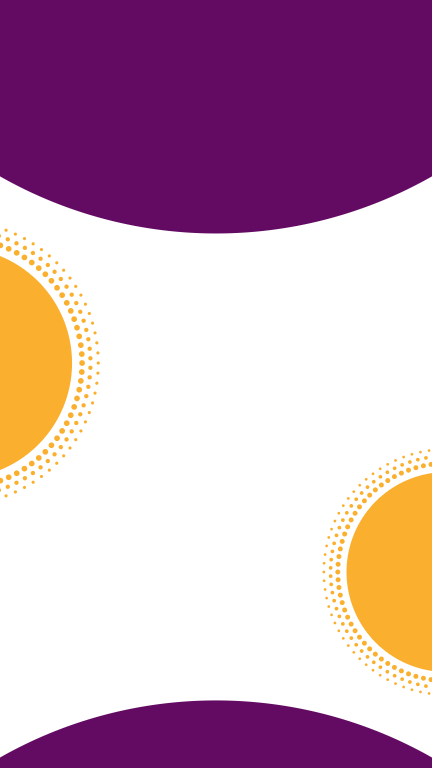
Give the GLSL for this background, as a Shadertoy shader.

```glsl
// Flat poster backdrop: purple domes at the top and bottom of a white field,
// with two amber discs cut by the sides, each haloed by shrinking dotted rings.
// Everything is a signed circle distance; halo dots repeat in polar sectors.

const float TAU = 6.2831853;
const float ASPECT = 0.5625;       // width of the layout when its height is 1
const float DOTS_PER_RING = 88.0;

const vec3 WHITE  = vec3(1.0);
const vec3 PURPLE = vec3(0.39, 0.04, 0.39);
const vec3 AMBER  = vec3(0.98, 0.69, 0.18);

float circle(vec2 p, vec2 center, float radius) {
    return length(p - center) - radius;
}

// Antialiased coverage of a signed distance
float coverage(float dist, float pixel) {
    return clamp(0.5 - dist / pixel, 0.0, 1.0);
}

// Distance to the nearest of the dots spread evenly around a ring
float dottedRing(vec2 p, float ringRadius, float dotRadius, float phase) {
    float sector = TAU / DOTS_PER_RING;
    float turn = atan(p.y, p.x) / sector + phase;
    float angle = (fract(turn + 0.5) - 0.5) * sector;
    vec2 local = length(p) * vec2(cos(angle), sin(angle));
    return circle(local, vec2(ringRadius, 0.0), dotRadius);
}

// Solid disc with three staggered rings, all scaled by its radius
float sun(vec2 p, vec2 center, float radius) {
    vec2 q = (p - center) / radius;
    float dist = circle(q, vec2(0.0), 1.0);
    for (int i = 0; i < 3; i++) {
        float k = float(i);
        float ringRadius = 1.087 + 0.075 * k - 0.0025 * k * k;
        float dotRadius = 0.0245 - 0.0065 * k + 0.0005 * k * k;
        dist = min(dist, dottedRing(q, ringRadius, dotRadius, 0.5 * mod(k, 2.0)));
    }
    return dist * radius;
}

void mainImage(out vec4 fragColor, in vec2 fragCoord) {
    vec2 p = fragCoord / iResolution.xy * vec2(ASPECT, 1.0);
    float pixel = 1.0 / iResolution.y;

    // Amber discs on the left and right edges
    float suns = min(sun(p, vec2(-0.0566, 0.5273), 0.1504),
                     sun(p, vec2(0.5814, 0.2552), 0.1302));

    // Purple domes, centred beyond the top and bottom edges
    float domeRadius = 0.569;
    float middle = 0.5 * ASPECT;
    float domes = min(circle(p, vec2(middle, 0.696 + domeRadius), domeRadius),
                      circle(p, vec2(middle, 0.088 - domeRadius), domeRadius));

    vec3 color = mix(WHITE, AMBER, coverage(suns, pixel));
    color = mix(color, PURPLE, coverage(domes, pixel));
    fragColor = vec4(color, 1.0);
}
```
